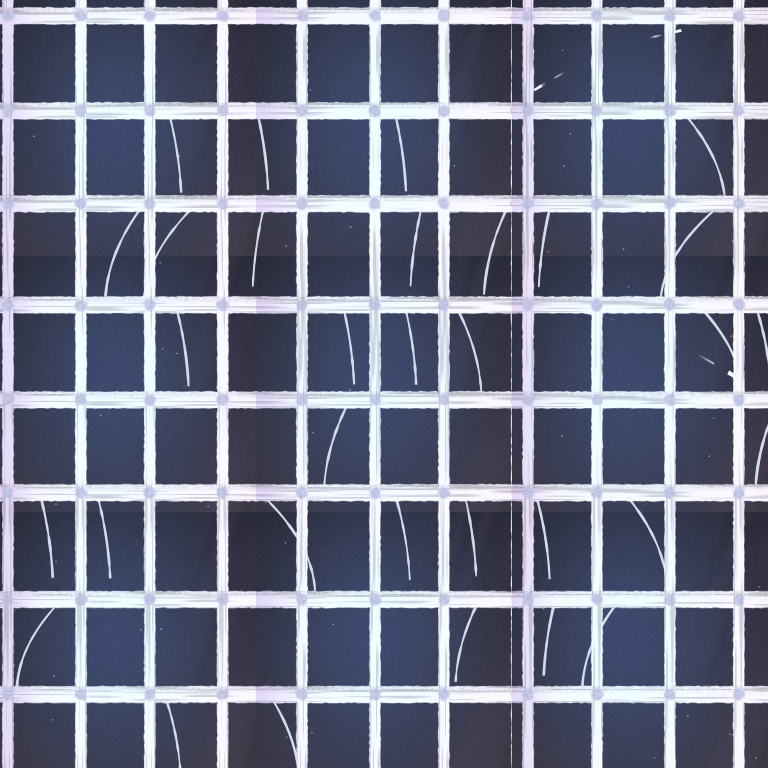
Give the GLSL for this pattern, as a WebGL 2 fragment shader.

```glsl
#version 300 es
precision highp float;
// A pale woven mesh over dark blue glass, in nine vignetted panels, with stray curved fibres.

uniform vec2 u_resolution;
out vec4 fragColor;

float hash(vec2 p) {
    return fract(sin(dot(p, vec2(127.1, 311.7))) * 43758.5453);
}

float noise(vec2 p) {
    vec2 i = floor(p), f = fract(p);
    f = f * f * (3.0 - 2.0 * f);
    return mix(mix(hash(i), hash(i + vec2(1, 0)), f.x),
               mix(hash(i + vec2(0, 1)), hash(i + vec2(1, 1)), f.x), f.y);
}

// Signed offset from the nearest bar along one axis of a panel
float barOffset(float x, float start, float pitch, float sway) {
    float k = max(round((x - start) / pitch), 0.0);
    return x - start - k * pitch - sway * (2.0 * mod(k, 2.0) - 1.0);
}

// Curved fibres: they lean right on odd rows and left on even rows
float fibres(vec2 q, float blur) {
    vec2 g = (q - vec2(0.031, 0.066)) / vec2(0.285, 0.377);
    float row = floor(g.y), t = fract(g.y), ink = 0.0;
    float lean = mod(row, 2.0) > 0.5 ? 1.0 : -1.0;
    for (int i = -1; i <= 1; i++) {
        vec2 cell = vec2(floor(g.x) + float(i), row);
        float start = hash(cell + 3.7), reach = hash(cell + 9.2);
        float width = 0.15 + 0.6 * reach * reach;
        float x = cell.x + 0.5 + lean * (width * (1.0 - (1.0 - t) * (1.0 - t)) - 0.4 + 0.5 * start);
        float slope = 1.5 * width * (1.0 - t);
        float d = abs(g.x - x) * 0.285 / sqrt(1.0 + slope * slope);
        float thick = 0.003 + 0.003 * noise(vec2(t * 14.0, start * 40.0));
        float shown = step(0.5, hash(cell + 1.3)) * step(0.5, row);
        float ends = 1.0 - smoothstep(0.0, 0.02, t - 0.78 - 0.17 * reach);
        ink = max(ink, shown * ends * (1.0 - smoothstep(thick - blur, thick + blur, d)));
    }
    return ink;
}

// Two thick broken threads in the right-hand panels
float threads(vec2 q, float blur) {
    float ink = 0.0;
    for (int i = 0; i < 2; i++) {
        float n = float(i);
        vec2 a = mix(vec2(2.09, 0.35), vec2(2.25, 1.21), n);
        vec2 ab = mix(vec2(0.58, -0.233), vec2(0.62, 0.26), n);
        float t = clamp(dot(q - a, ab) / dot(ab, ab), 0.0, 1.0);
        float bow = -0.035 * sin(3.1416 * t);
        float d = length(q - a - ab * t - vec2(0.0, bow));
        float thick = 0.005 + 0.004 * noise(vec2(t * 22.0, n * 7.0));
        float gap = smoothstep(0.2, 0.3, noise(vec2(t * 17.0 + 4.0, n * 5.0)));
        ink = max(ink, gap * (1.0 - smoothstep(thick - blur, thick + blur, d)));
    }
    return ink;
}

void main() {
    // Panel units: the canvas is 3 by 3, with y running downwards
    vec2 uv = gl_FragCoord.xy / u_resolution;
    vec2 q = 3.0 * vec2(uv.x, 1.0 - uv.y);
    vec2 panel = clamp(floor(q), 0.0, 2.0);
    vec2 f = q - panel;
    float blur = max(1.5 / u_resolution.y, 0.0025);

    // Blue glow in each panel, warmer and greyer towards its lower edge
    vec2 away = (f - vec2(0.45, 0.5)) / vec2(0.42, 0.62);
    float glow = exp(-dot(away, away) * 1.1);
    vec3 edge = mix(vec3(0.15, 0.15, 0.19), vec3(0.23, 0.21, 0.25), f.y);
    vec3 color = mix(edge, vec3(0.24, 0.29, 0.43), glow);
    float streak = noise(vec2((f.x + f.y * 0.35) * 22.0, f.y * 2.0));
    color += vec3(0.035, 0.025, 0.035) * streak * smoothstep(0.5, 0.9, f.x);
    color += 0.02 * (noise(q * 150.0) - 0.5);

    // Sparse dust
    vec2 dustCell = floor(q * 12.0);
    vec2 dustAt = 0.2 + 0.6 * vec2(hash(dustCell + 5.0), hash(dustCell + 8.0));
    float dust = 1.0 - smoothstep(0.015, 0.06, length(fract(q * 12.0) - dustAt));
    color += 0.3 * dust * step(0.96, hash(dustCell));

    color = mix(color, vec3(0.83, 0.86, 0.92), fibres(q, blur));
    color = mix(color, vec3(0.96, 0.97, 1.0), threads(q, blur));

    // Mesh bars: the panel starts differ, so the spacing jumps at the seams
    float startX = vec3(0.035, 0.184, 0.059)[int(panel.x)];
    float startY = vec3(0.064, 0.193, 0.344)[int(panel.y)];
    float dx = barOffset(f.x, startX, 0.277, panel.x > 1.5 ? -0.004 : 0.004);
    float dy = barOffset(f.y, startY, 0.367, 0.002);
    float fray = 0.004 * (noise(q * 70.0) - 0.5);
    float upright = 1.0 - smoothstep(-blur, blur + 0.002, abs(dx) - 0.021 + fray);
    float level = 1.0 - smoothstep(-blur, blur + 0.002, abs(dy) - 0.032 + fray);

    // Lengthwise strands and a speckled upper side on the level bars
    float strandX = noise(vec2(dx * 170.0 + panel.x * 9.0, q.y * 5.0));
    float strandY = noise(vec2(q.x * 5.0, dy * 150.0 + panel.y * 9.0));
    float strand = level > upright ? strandY : strandX;
    float speckle = noise(q * 190.0) * level * smoothstep(0.0, -0.025, dy);
    vec3 barLight = mix(vec3(0.96, 0.93, 0.98), vec3(0.90, 0.96, 1.0), glow);
    barLight *= 1.0 - vec3(0.09, 0.12, 0.05) * smoothstep(0.2, 0.0, f.x);
    vec3 barColor = barLight * (1.04 - 0.17 * smoothstep(0.5, 0.9, strand) - 0.14 * speckle);

    // Grey-blue knots where bars cross
    float knot = 1.0 - smoothstep(0.016, 0.029, length(vec2(dx, dy)) + 2.0 * fray);
    barColor = mix(barColor, vec3(0.73, 0.75, 0.88) + 0.08 * (noise(q * 130.0) - 0.5), 0.85 * knot);

    color = mix(color, barColor, max(upright, level));
    fragColor = vec4(clamp(color, 0.0, 1.0), 1.0);
}
```
